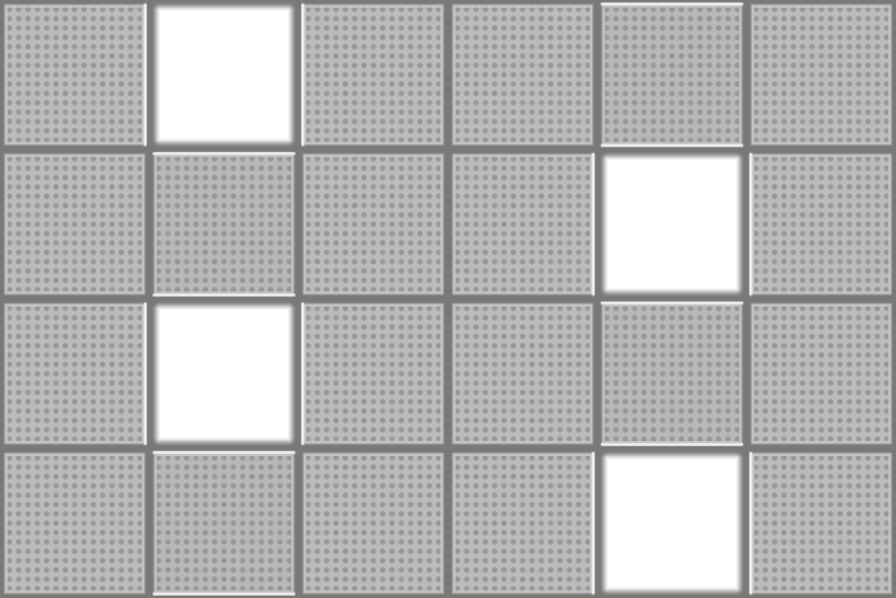
A Shadertoy shader for this pattern:

```glsl
// Grid of dotted grey metal tiles with a few glowing white panels between dark grooves.

const vec2 TILES = vec2(6.0, 4.0);
const float DOTS_PER_TILE = 16.0;
const vec3 GROOVE = vec3(0.475, 0.475, 0.47);
const vec3 METAL = vec3(0.735);
const vec3 DOT = vec3(0.585);
const vec3 GLOW = vec3(1.0);

float hash(vec2 p) {
    return fract(sin(dot(p, vec2(127.1, 311.7))) * 43758.5453);
}

// 1 for a glowing panel: every third column, on alternating rows
float isLit(vec2 id) {
    id = mod(id, TILES);
    float column = step(abs(mod(id.x, 3.0) - 1.0), 0.1);
    float row = mod(floor(id.x / 3.0) + id.y, 2.0);
    return column * row;
}

// Depth inside a rounded square that fills the unit cell
float insetDepth(vec2 p, float radius) {
    vec2 q = abs(p) - 0.5 + radius;
    return radius - length(max(q, 0.0)) - min(max(q.x, q.y), 0.0);
}

// Small round dimples with slightly uneven darkness
float dimples(vec2 p, vec2 id, float aa) {
    vec2 grid = p * DOTS_PER_TILE;
    vec2 dotId = floor(grid + 0.5);
    float d = length(grid - dotId);
    float blur = max(0.12, aa * DOTS_PER_TILE * 0.6);
    float shade = 0.85 + 0.15 * hash(dotId + id * 37.0);
    return shade * (1.0 - smoothstep(0.29 - blur, 0.29 + blur, d));
}

// Bright line on the tile edge that faces direction dir
float edgeLight(vec2 p, vec2 dir, float aa) {
    float fromEdge = 0.5 - dot(p, dir);
    float across = abs(dot(p, vec2(dir.y, -dir.x)));
    float line = 1.0 - smoothstep(0.004, 0.010 + aa, abs(fromEdge - 0.027));
    return line * (1.0 - smoothstep(0.465, 0.480 + aa, across));
}

vec3 metalTile(vec2 p, vec2 id, float aa) {
    float depth = insetDepth(p, 0.035);
    float beside = max(isLit(id + vec2(0.0, 1.0)), isLit(id - vec2(0.0, 1.0)));
    vec3 face = METAL - 0.015 * beside;

    // Dimples stop short of the bevel
    float field = smoothstep(0.045, 0.055, depth);
    face = mix(face, DOT, field * dimples(p, id, aa));

    // Soft bevel with a faint pale rim
    face += 0.035 * (1.0 - smoothstep(0.0, 0.014, abs(depth - 0.043)));
    vec3 col = mix(GROOVE, face, smoothstep(0.018, 0.038 + 0.5 * aa, depth));

    // Reflections from glowing neighbours on all four sides
    vec2 dir = vec2(1.0, 0.0);
    for (int i = 0; i < 4; i++) {
        col = mix(col, vec3(0.93), isLit(id + dir) * edgeLight(p, dir, aa));
        dir = vec2(-dir.y, dir.x);
    }
    return col;
}

vec3 glowingPanel(vec2 p) {
    float depth = insetDepth(p, 0.07);
    return mix(GROOVE, GLOW, smoothstep(0.012, 0.080, depth));
}

void mainImage(out vec4 fragColor, in vec2 fragCoord) {
    vec2 grid = fragCoord / iResolution.xy * TILES;
    vec2 id = floor(grid);
    vec2 p = fract(grid) - 0.5;
    float aa = TILES.y / iResolution.y;

    vec3 col = mix(metalTile(p, id, aa), glowingPanel(p), isLit(id));
    fragColor = vec4(col, 1.0);
}
```
